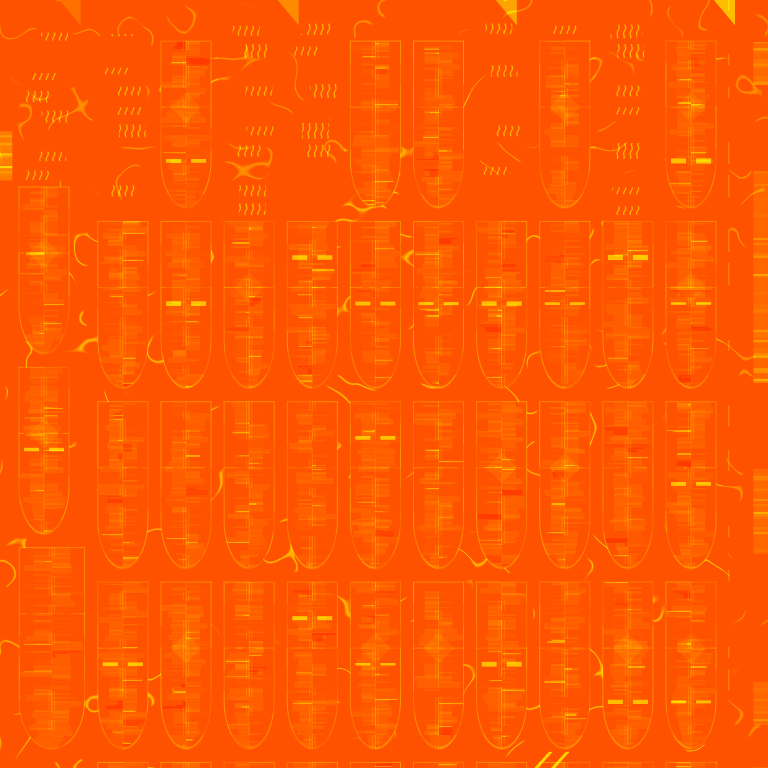
This pattern is drawn by a Shadertoy shader. Its source:

```glsl
// Glowing orange grid of round-bottomed panels with streaks, bars, ticks and stray cracks.

const vec2 PITCH = vec2(0.0822, 0.2348);    // panel spacing
const vec2 FIRST = vec2(0.1600, 0.0535);    // top centre of the first panel
const vec2 PANEL = vec2(0.0326, 0.2165);    // half width, height
const vec2 LEFT_FIRST = vec2(0.0573, 0.2435);
const vec2 LARGE_PANEL = vec2(0.0425, 0.2620);
const float LEFT_END = 0.118;
const float LAST_COLUMN = 9.0;
const int TOP_ROW_MASK = 690;               // columns holding a panel in the top row
const float ROUND_HEIGHT = 0.0625;
const float CROSSBAR = 0.0860;
const float LINE = 0.0006;                  // half width of thin lines
const float BASE_GREEN = 0.32;
const float MAX_GREEN = 0.88;

float px;                                   // size of one pixel in canvas units

float hash(vec2 p) {
    vec3 q = fract(p.xyx * vec3(0.1031, 0.1030, 0.0973));
    q += dot(q, q.yzx + 33.33);
    return fract((q.x + q.y) * q.z);
}

float gradientDot(vec2 cell, vec2 offset) {
    float angle = 6.2832 * hash(cell + 71.0);
    return dot(vec2(cos(angle), sin(angle)), offset);
}

float gradientNoise(vec2 p) {
    vec2 i = floor(p), f = fract(p), u = f * f * (3.0 - 2.0 * f);
    vec2 e = vec2(1.0, 0.0);
    return mix(mix(gradientDot(i, f), gradientDot(i + e, f - e), u.x),
               mix(gradientDot(i + e.yx, f - e.yx), gradientDot(i + 1.0, f - 1.0), u.x), u.y);
}

// Coverage of the region where d < 0
float fill(float d) { return clamp(0.5 - d / px, 0.0, 1.0); }
float stroke(float d, float halfWidth) { return fill(abs(d) - halfWidth); }
float box(vec2 p, vec2 halfSize) { return fill(abs(p.x) - halfSize.x) * fill(abs(p.y) - halfSize.y); }

// Random value per horizontal band, softened at band borders
float bands(float y, float count, float seed) {
    float f = y * count, i = floor(f);
    float blend = smoothstep(1.0 - min(count * px, 1.0), 1.0, fract(f));
    return mix(hash(vec2(i, seed)), hash(vec2(i + 1.0, seed)), blend);
}

float panelDistance(vec2 p, vec2 size) {
    float drop = max(p.y - size.y + ROUND_HEIGHT, 0.0) * size.x / ROUND_HEIGHT;
    return max(length(vec2(p.x, drop)) - size.x, -p.y);
}

float panelHeat(vec2 p, vec2 size, float seed) {
    float d = panelDistance(p, size), ax = abs(p.x);
    float side = seed + (p.x > 0.0 ? 17.0 : 0.0);
    float core = fill(panelDistance(p * vec2(1.8, 1.0), size));

    // Broad tint and fine streaks of varied reach
    float fine = bands(p.y, 400.0, side + 3.0);
    float reach = fill(ax - size.x * bands(p.y, 130.0, side + 7.0));
    float heat = 0.05 * smoothstep(0.4, 0.6, bands(p.y, 65.0, side)) * mix(reach, 1.0, core);
    heat += 0.12 * pow(fine, 5.0) * mix(0.5 * reach, 1.0, core);
    heat += 0.22 * smoothstep(0.965, 0.985, fine) * reach;
    heat -= 0.09 * smoothstep(0.95, 0.97, bands(p.y, 90.0, side + 11.0)) * reach;

    // Paired bright bars at one of three heights
    float pick = hash(vec2(seed, 5.0));
    float barY = pick < 0.25 ? 0.047 : pick < 0.7 ? 0.107 : 0.156;
    float barOn = step(0.5, hash(vec2(seed, 9.0)));
    float barHalf = mix(0.0012, 0.0035, hash(vec2(seed, 13.0)));
    heat += 0.42 * barOn * box(vec2(ax - 0.5 * size.x, p.y - barY), vec2(0.3 * size.x, barHalf));

    // Centre spine, crossbar and wedges around it
    float worn = bands(p.y, 80.0, seed + 23.0);
    heat += 0.28 * worn * stroke(p.x, LINE);
    heat += 0.12 * step(0.5, worn) * stroke(ax - 0.0035, LINE);
    heat += 0.25 * bands(p.x + 1.0, 120.0, seed) * stroke(p.y - CROSSBAR, LINE);
    heat += 0.06 * step(0.5, pick) * fill(ax + abs(p.y - CROSSBAR) - 0.02);

    float edge = bands(p.y, 35.0, side + 29.0);
    return heat * fill(d) + (0.08 + 0.2 * edge) * stroke(d, LINE);
}

// Short slanted strokes in broken rows
float tickHeat(vec2 p, float seed) {
    float row = floor(p.y / 0.026), y = fract(p.y / 0.026) - 0.5;
    float chance = hash(vec2(row, seed));
    float start = -0.028 + 0.025 * hash(vec2(row, seed + 4.0));
    float x = p.x + 0.004 * y + 0.0008 * sin(y * 14.0);
    float tick = stroke((fract(x / 0.0085) - 0.5) * 0.0085, 0.0009);
    float span = fill(start - p.x) * fill(p.x - start - 0.035);
    return 0.36 * step(0.4, chance) * tick * span * fill((abs(y) - 0.4 * chance) * 0.026);
}

// Streaked side edges and hanging corners along the top
float marginHeat(vec2 p) {
    float streak = 0.08 + 0.3 * pow(bands(p.y, 300.0, 41.0), 6.0);
    float heat = streak * step(0.45, bands(p.y, 18.0, 43.0)) * fill(0.981 - p.x);
    heat += 2.0 * streak * fill(p.x - 0.016) * fill(abs(p.y - 0.203) - 0.032);
    heat += 0.25 * step(0.65, bands(p.y, 70.0, 47.0)) * stroke(p.x - 0.949, LINE);
    for (float i = 0.0; i < 4.0; i++) {
        float x = p.x - 0.105 - 0.284 * i;
        heat += (0.12 + 0.1 * i) * fill(x) * fill(p.y - 0.033 - 1.2 * x);
    }
    float slant = p.x - 0.72 + 0.9 * (p.y - 0.988);
    return heat + 0.5 * stroke(abs(slant) - 0.011, 0.0025) * fill(0.979 - p.y);
}

void mainImage(out vec4 fragColor, in vec2 fragCoord) {
    px = 1.0 / iResolution.y;
    vec2 p = vec2(fragCoord.x, iResolution.y - fragCoord.y) * px;

    // Locate the panel: a shifted left column, then the regular grid
    bool left = p.x < LEFT_END;
    vec2 origin = left ? LEFT_FIRST : FIRST;
    float column = left ? 0.0 : floor((p.x - origin.x) / PITCH.x + 0.5);
    float row = floor((p.y - origin.y + 0.009) / PITCH.y);
    vec2 size = PANEL;
    if (left && row >= 2.0) { row = 2.0; size = LARGE_PANEL; origin.x += 0.0102; }
    vec2 q = p - origin - vec2(column, row) * PITCH;
    float seed = column * 37.0 + row * 113.0 + (left ? 531.0 : 59.0);

    bool inGrid = column <= LAST_COLUMN && row >= 0.0;
    bool hasPanel = inGrid && (left || row > 0.0 || ((TOP_ROW_MASK >> int(column)) & 1) == 1);
    float heat = marginHeat(p);
    if (hasPanel) heat += panelHeat(q, size, seed);
    else if (column <= LAST_COLUMN && p.y > 0.03) heat += tickHeat(q, seed);

    // Stray cracks in the gaps
    float gap = hasPanel ? 1.0 - fill(panelDistance(q, size)) : 0.6;
    float patches = smoothstep(0.12, 0.22, gradientNoise(p * 17.0 + 8.0));
    heat += 0.4 * gap * patches * stroke(gradientNoise(p * 26.0) / 30.0, 0.0008);

    fragColor = vec4(1.0, clamp(BASE_GREEN + heat, 0.2, MAX_GREEN), 0.0, 1.0);
}
```
